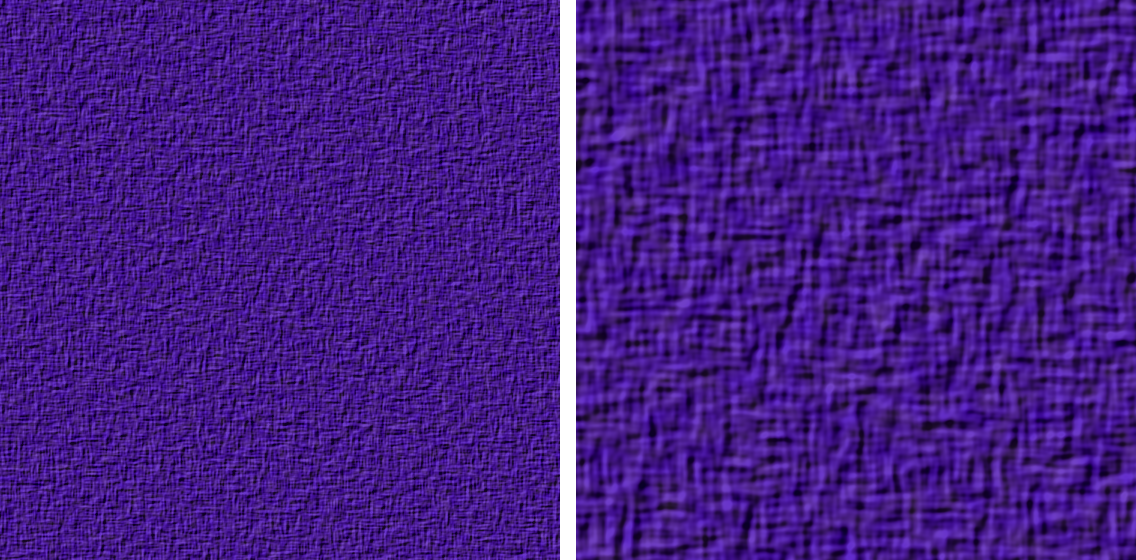
Left: the whole. Right: its middle third, enlarged.
Write a three.js fragment shader that draws this texture.

```glsl
varying vec2 vUv;

vec2 gradientAt(vec2 cell) {
  float angle = 6.2832 * fract(sin(dot(cell, vec2(127.1, 311.7))) * 43758.55);
  return vec2(cos(angle), sin(angle));
}

float gradientNoise(vec2 p) {
  vec2 i = floor(p);
  vec2 f = p - i;
  vec2 u = f * f * f * (f * (f * 6.0 - 15.0) + 10.0);
  float a = dot(gradientAt(i), f);
  float b = dot(gradientAt(i + vec2(1.0, 0.0)), f - vec2(1.0, 0.0));
  float c = dot(gradientAt(i + vec2(0.0, 1.0)), f - vec2(0.0, 1.0));
  float d = dot(gradientAt(i + vec2(1.0, 1.0)), f - vec2(1.0, 1.0));
  return mix(mix(a, b, u.x), mix(c, d, u.x), u.y);
}

// Threads along x: fine and coarse strands of uneven length
float strands(vec2 p) {
  float fine = gradientNoise(p * vec2(52.0, 187.0) + 13.7);
  float coarse = gradientNoise(p * vec2(37.0, 113.0) + 47.3);
  return 0.8 * fine + 0.8 * coarse;
}

// Crossed threads over soft lumps and fine grain
float clothHeight(vec2 p) {
  vec2 wobble = 0.0011 * vec2(gradientNoise(p * 60.0), gradientNoise(p * 60.0 + 71.3));
  vec2 q = p + wobble;
  float balance = 0.9 * gradientNoise(p * 34.0 + 5.3);
  float threads = strands(q) * (1.0 + balance) + strands(q.yx + 3.37) * (1.0 - balance);
  float lumps = 0.85 * gradientNoise(p * 66.0 + 31.9) + 0.9 * gradientNoise(p * 29.0 + 8.1);
  float grain = 0.3 * gradientNoise(p * 205.0 + 91.3);
  return threads + lumps + grain;
}

void main() {
  // Emboss, lit from the upper left
  vec2 toLight = vec2(-0.0008, 0.0008);
  float relief = clothHeight(vUv - toLight) - clothHeight(vUv + toLight);
  float tone = 0.5 + 0.8 * relief;

  // Violet ramp from shadow to highlight
  vec3 color = mix(vec3(0.06, 0.0, 0.14), vec3(0.265, 0.09, 0.53), smoothstep(-0.1, 0.56, tone));
  color = mix(color, vec3(0.42, 0.22, 0.79), smoothstep(0.4, 1.1, tone));

  // Drift between pure and greyed violet
  float greying = gradientNoise(vUv * 95.0 + 17.7) + 0.6 * gradientNoise(vUv * 40.0 + 2.9);
  color += vec3(0.06, 0.085, -0.025) * greying;

  gl_FragColor = vec4(clamp(color, 0.0, 1.0), 1.0);
}
```
